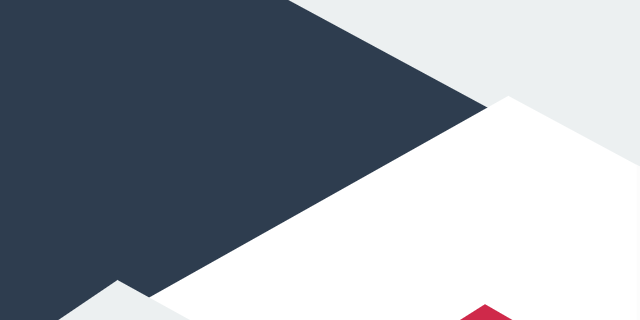
A Shadertoy shader for this background:

```glsl
// Flat overlapping gables in navy, white, pale grey and crimson.

const vec3 NAVY = vec3(0.18, 0.24, 0.31);
const vec3 PALE = vec3(0.925, 0.941, 0.945);
const vec3 WHITE = vec3(1.0);
const vec3 SHADE = vec3(0.988);
const vec3 CRIMSON = vec3(0.81, 0.16, 0.29);

// Signed distance to the area below a line through a point; negative inside.
float belowLine(vec2 p, vec2 through, float slope) {
    vec2 d = p - through;
    return (d.y - slope * d.x) / sqrt(1.0 + slope * slope);
}

// Area under a peak that falls away by slopes.x on the left, slopes.y on the right.
float gable(vec2 p, vec2 apex, vec2 slopes) {
    return max(belowLine(p, apex, slopes.x), belowLine(p, apex, -slopes.y));
}

// Lays a colour over the base inside a shape, with an edge one pixel wide.
vec3 paint(vec3 base, vec3 color, float dist, float pixel) {
    return mix(base, color, clamp(0.5 - dist / pixel, 0.0, 1.0));
}

void mainImage(out vec4 fragColor, in vec2 fragCoord) {
    // The canvas height is one unit.
    float pixel = 1.0 / iResolution.y;
    vec2 p = fragCoord * pixel;

    // Dark slope on a pale ground
    vec3 color = paint(PALE, NAVY, belowLine(p, vec2(0.901, 1.0), -0.540), pixel);

    // Large white gable with a faintly shaded side
    float largeGable = gable(p, vec2(1.5885, 0.7005), vec2(0.5615, 0.538));
    color = paint(color, WHITE, largeGable, pixel);
    color = paint(color, SHADE, max(largeGable, 1.9896 - p.x), pixel);

    // Small gables along the lower edge
    color = paint(color, PALE, gable(p, vec2(0.3672, 0.125), vec2(0.676, 0.552)), pixel);
    color = paint(color, CRIMSON, gable(p, vec2(1.5156, 0.0495), vec2(0.633, 0.576)), pixel);

    fragColor = vec4(color, 1.0);
}
```
